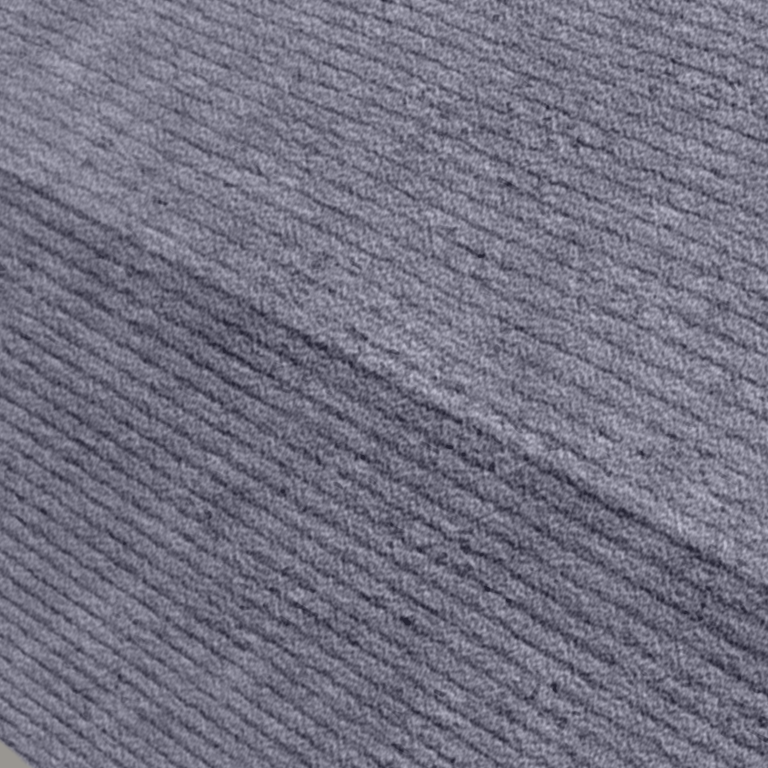
A WebGL 1 fragment shader for this texture:

```glsl
precision highp float;
// Grey-violet ribbed pile cloth draped over a diagonal fold.
// Two fans of ribs meet at the fold; gradient noise adds pile grain,
// brushed nap patches, crumpled tufts and small dark nicks.

uniform vec2 u_resolution;

// Fold line, with y measured downwards from the upper edge
const float FOLD_START = 0.205;
const float FOLD_SLOPE = 0.545;

// Rib fans: distance of the vanishing point left of the canvas, rib density
const float TOP_VANISH = 2.2;
const float TOP_RIBS = 64.0;
const float TOP_SQUEEZE = 1.6;
const float FRONT_VANISH = 3.5;
const float FRONT_RIBS = 101.0;
const float FRONT_SQUEEZE = 0.8;

// Shading
const float TOP_LIGHT = 0.505;
const float FRONT_LIGHT = 0.452;
const float GROOVE_WIDTH = 0.16;
const float GROOVE_DEPTH = 0.11;
const float GRAIN_SCALE = 140.0;
const float GRAIN_DEPTH = 0.20;
const float RELIEF_DEPTH = 0.10;
const float NAP_DEPTH = 0.08;
const float NICK_DEPTH = 0.13;
const vec3 CLOTH_TINT = vec3(0.0, -0.004, 0.058);
const vec3 FLOOR_COLOR = vec3(0.60, 0.59, 0.57);

vec2 gradientAt(vec2 cell) {
  vec3 h = fract(cell.xyx * vec3(0.1031, 0.1030, 0.0973));
  h += dot(h, h.yzx + 33.33);
  float angle = 6.28318 * fract((h.x + h.y) * h.z);
  return vec2(cos(angle), sin(angle));
}

// Gradient noise, roughly -0.7 to 0.7
float noise(vec2 p) {
  vec2 i = floor(p);
  vec2 f = p - i;
  vec2 u = f * f * f * (f * (f * 6.0 - 15.0) + 10.0);
  vec2 e = vec2(1.0, 0.0);
  float a = dot(gradientAt(i), f);
  float b = dot(gradientAt(i + e.xy), f - e.xy);
  float c = dot(gradientAt(i + e.yx), f - e.yx);
  float d = dot(gradientAt(i + e.xx), f - e.xx);
  return mix(mix(a, b, u.x), mix(c, d, u.x), u.y);
}

float fbm(vec2 p) {
  float sum = 0.0;
  float amp = 1.0;
  for (int k = 0; k < 4; k++) {
    sum += amp * noise(p);
    p = p * 2.03 + 17.3;
    amp *= 0.6;
  }
  return sum;
}

// Rib coordinate: zero on the fold, rising upwards
float ribCoord(float x, float below) {
  float t = max(-below, 0.0) / (x + TOP_VANISH);
  float s = max(below, 0.0) / (x + FRONT_VANISH);
  return TOP_RIBS * t * (1.0 + TOP_SQUEEZE * t) - FRONT_RIBS * s * (1.0 + FRONT_SQUEEZE * s);
}

void main() {
  vec2 p = gl_FragCoord.xy / u_resolution;
  p.y = 1.0 - p.y;
  float pixel = 1.0 / min(u_resolution.x, u_resolution.y);

  // Cloth axes: x along the fold, y across it
  vec2 along = normalize(vec2(1.0, FOLD_SLOPE));
  vec2 q = vec2(dot(p, along), dot(p, vec2(-along.y, along.x)));

  float below = p.y - FOLD_START - FOLD_SLOPE * p.x + 0.004 * noise(q * 5.0);
  float front = smoothstep(-0.012, 0.022, below + 0.014 * noise(q * 70.0));

  // Ribs: continuous grooves between rounded, upward-lit ridges
  float rib = ribCoord(p.x, below) + 0.06 * noise(q * 38.0) + 0.13 * noise(q * 100.0);
  float v = fract(rib + 0.5);
  float edgeDist = min(v, 1.0 - v);
  float width = GROOVE_WIDTH + 0.05 * front + 18.0 * pixel;
  float groove = 1.0 - smoothstep(0.0, width, edgeDist);
  float wear = clamp(0.9 + 0.6 * noise(q * vec2(9.0, 16.0)), 0.4, 1.2);
  wear *= mix(0.7, 1.0, smoothstep(0.0, 0.6, p.x + 0.5 * front));
  float roundness = smoothstep(0.0, 0.4, v) * smoothstep(1.0, 0.75, v) * (0.5 + 0.5 * v);

  float shade = mix(TOP_LIGHT, FRONT_LIGHT, front);
  shade += wear * (mix(0.05, 0.11, front) * (roundness - 0.5));
  shade -= wear * GROOVE_DEPTH * mix(1.0, 0.75, front) * groove;

  // Fold: lit crest, then a shadow that fades down the front
  float crest = exp(-pow((below + 0.012) / 0.020, 2.0)) * smoothstep(0.0, 0.6, p.x);
  float shadow = smoothstep(0.0, 0.03, below) * exp(-max(below, 0.0) / 0.12);
  shade += 0.05 * crest - 0.055 * shadow;

  // Brushed nap: broad patches and shorter slanted streaks
  vec2 slant = vec2(q.x + 0.45 * q.y, q.y);
  shade += NAP_DEPTH * (0.5 * fbm(q * 3.2 + 4.0) + 0.75 * fbm(slant * vec2(20.0, 13.0)));

  // Crumpled tufts: short marks lit from above, varying from clump to clump
  float focus = mix(0.65, 1.0, smoothstep(0.1, 0.75, p.x + 0.25 * (1.0 - abs(2.0 * p.y - 1.0))));
  float clump = smoothstep(-0.3, 0.4, noise(q * vec2(8.0, 13.0) + 31.0) + 0.35 * crest);
  vec2 r = slant * vec2(62.0, 48.0);
  float relief = noise(r + vec2(0.0, 0.45)) - noise(r);
  shade += RELIEF_DEPTH * focus * (0.4 + 0.8 * clump) * relief;

  // Pile grain, faded where finer than the canvas can hold
  float detail = focus * clamp(0.9 / (GRAIN_SCALE * 1.7 * pixel), 0.0, 1.0);
  vec2 g = q * GRAIN_SCALE * vec2(1.15, 0.85);
  float grain = noise(g) - noise(g + vec2(0.1, -0.5)) + 0.8 * noise(g * 1.6 + 9.0);
  shade += GRAIN_DEPTH * detail * grain;

  // Small dark nicks, denser in worn clumps and on the crest
  float nick = smoothstep(0.24, 0.46, noise(q * vec2(58.0, 80.0) + 5.0));
  shade -= NICK_DEPTH * focus * nick * (0.15 + clump);

  vec3 color = vec3(clamp(shade, 0.15, 0.74)) + CLOTH_TINT;

  // Pale floor showing past the lower left hem
  float hem = p.y - 0.962 - 0.85 * p.x + 0.004 * noise(q * 40.0);
  color = mix(color, FLOOR_COLOR, smoothstep(-0.004, 0.006 + pixel, hem));
  gl_FragColor = vec4(color, 1.0);
}
```
